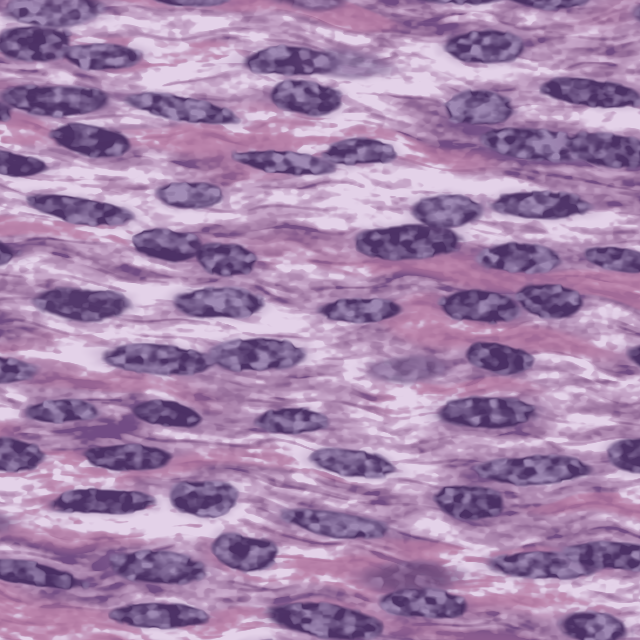
This texture is drawn by a Shadertoy shader. Its source:

```glsl
// Stained smooth-muscle-like tissue: wavy mauve fibres with scattered purple nuclei.
// Fibres are stretched cellular noise warped by layered sines; nuclei are tilted
// spindles on a jittered grid, filled with clumped chromatin and a darker rim.

const vec3 FIBRE_DARK = vec3(0.45, 0.30, 0.52);
const vec3 FIBRE_DEEP = vec3(0.58, 0.42, 0.60);
const vec3 FIBRE_MID = vec3(0.68, 0.53, 0.69);
const vec3 FIBRE_LIGHT = vec3(0.77, 0.64, 0.78);
const vec3 GAP_PALE = vec3(0.89, 0.82, 0.91);
const vec3 EOSIN_PINK = vec3(0.75, 0.49, 0.65);
const vec3 CYTOPLASM = vec3(0.57, 0.42, 0.62);
const vec3 CHROMATIN_DARK = vec3(0.29, 0.18, 0.39);
const vec3 CHROMATIN_LIGHT = vec3(0.62, 0.53, 0.70);

const vec2 NUCLEUS_GRID = vec2(0.2, 0.08);
const float FIBRE_SLOPE = 0.07;

vec2 hash2(vec2 c) {
    vec3 a = fract(c.xyx * vec3(0.1031, 0.1030, 0.0973));
    a += dot(a, a.yzx + 33.33);
    return fract((a.xx + a.yz) * a.zy);
}

// Cellular noise: x = distance to the cell border, y = smoothly blended cell value
vec2 cells(vec2 p) {
    vec2 base = floor(p);
    float nearest = 9.0, second = 9.0, total = 0.0, weight = 0.0;
    for (int j = -1; j <= 1; j++) {
        for (int i = -1; i <= 1; i++) {
            vec2 id = base + vec2(i, j);
            vec2 h = hash2(id);
            vec2 v = id + 0.1 + 0.8 * h - p;
            float d = dot(v, v);
            float w = exp(-5.0 * d);
            total += w * fract(h.x * 17.3 + h.y * 29.7);
            weight += w;
            second = min(second, max(nearest, d));
            nearest = min(nearest, d);
        }
    }
    return vec2(sqrt(second) - sqrt(nearest), total / weight);
}

// Signed variation around zero
float vary(vec2 p) {
    return cells(p).y - 0.5;
}

// Follows the wavy run of the fibres
vec2 fibreSpace(vec2 p) {
    float wave = 0.011 * sin(9.0 * p.x + 8.0 * p.y)
               + 0.006 * sin(21.0 * p.x - 19.0 * p.y + 1.3)
               + 0.003 * sin(47.0 * p.x + 37.0 * p.y + 4.0);
    return vec2(p.x, p.y + FIBRE_SLOPE * p.x + wave);
}

vec3 fibreRamp(float t) {
    vec3 c = mix(FIBRE_DARK, FIBRE_DEEP, smoothstep(0.0, 0.28, t));
    c = mix(c, FIBRE_MID, smoothstep(0.22, 0.52, t));
    c = mix(c, FIBRE_LIGHT, smoothstep(0.48, 0.76, t));
    return mix(c, GAP_PALE, smoothstep(0.74, 1.02, t));
}

vec3 fibres(vec2 p, float grain) {
    vec2 q = fibreSpace(p);
    float broad = vary(q * vec2(4.5, 17.0) + 3.0);
    float middle = vary(q * vec2(10.0, 46.0) + 41.0);
    float fine = vary(q * vec2(26.0, 112.0) + 83.0);
    float tone = 0.61 + 0.8 * broad + 0.75 * middle + 0.6 * fine + 0.4 * grain;
    // Thin dark strands run along stretched cell borders
    float border = cells(q * vec2(5.0, 27.0) + 19.0).x;
    float strand = 1.0 - smoothstep(0.02, 0.2, border);
    tone -= 0.3 * strand * smoothstep(-0.2, 0.2, middle - fine + 0.05);
    vec3 colour = fibreRamp(tone);
    float pink = smoothstep(-0.02, 0.25, vary(q * vec2(3.5, 24.0) + 67.0));
    return mix(colour, EOSIN_PINK, 0.6 * pink * (1.0 - smoothstep(0.6, 0.95, tone)));
}

// Paints one spindle nucleus over the colour below it
vec3 paintNucleus(vec3 under, vec2 p, vec2 id, float clump, float grain) {
    vec2 place = hash2(id + 11.0);
    vec2 form = hash2(id + 37.0);
    vec2 look = hash2(id + 71.0);
    vec2 shape = hash2(id + 103.0);
    if (shape.x > 0.86) return under;

    float stagger = 0.5 * mod(id.y, 2.0);
    vec2 centre = (id + vec2(stagger, 0.0) + 0.5 + (place - 0.5) * vec2(0.65, 0.55)) * NUCLEUS_GRID;
    vec2 size = vec2(mix(0.048, 0.092, form.x), mix(0.018, 0.028, form.y));
    float angle = -FIBRE_SLOPE + 0.22 * (look.x - 0.5);
    float c = cos(angle), s = sin(angle);
    vec2 v = p - centre;
    vec2 r = vec2(c * v.x + s * v.y, c * v.y - s * v.x) / size;
    r.y += 0.4 * (shape.y - 0.5) * r.x * r.x + 0.05 * sin(4.0 * r.x + 20.0 * place.x);
    float d = sqrt(pow(abs(r.x), mix(1.6, 2.8, place.y)) + r.y * r.y) + 0.2 * clump;

    float focus = smoothstep(0.0, 0.3, look.y);
    float softness = mix(0.32, 0.12, focus);
    float mask = 1.0 - smoothstep(1.0 - softness, 1.0 + softness, d);
    float rim = smoothstep(0.6, 0.9, d);
    float density = mix(0.38, 0.88, fract(shape.x * 9.0));
    float stain = density + 1.3 * clump + 0.5 * grain + 0.4 * rim * (1.1 - density);
    vec3 body = mix(CHROMATIN_LIGHT, CHROMATIN_DARK, clamp(stain, 0.0, 1.0));

    vec3 colour = mix(under, CYTOPLASM, 0.3 * (1.0 - smoothstep(0.9, 1.5, d)));
    return mix(colour, body, mask * mix(0.55, 0.96, focus));
}

void mainImage(out vec4 fragColor, in vec2 fragCoord) {
    vec2 p = fragCoord / min(iResolution.x, iResolution.y);
    float grain = vary(p * vec2(95.0, 150.0) + 29.0);
    float clump = vary(p * vec2(72.0, 88.0) + 53.0);
    vec3 colour = fibres(p, grain);

    // Nuclei from the neighbouring grid slots
    vec2 slot = floor(p / NUCLEUS_GRID);
    for (int j = -1; j <= 1; j++) {
        for (int i = -2; i <= 1; i++) {
            colour = paintNucleus(colour, p, slot + vec2(i, j), clump, grain);
        }
    }
    fragColor = vec4(colour, 1.0);
}
```
